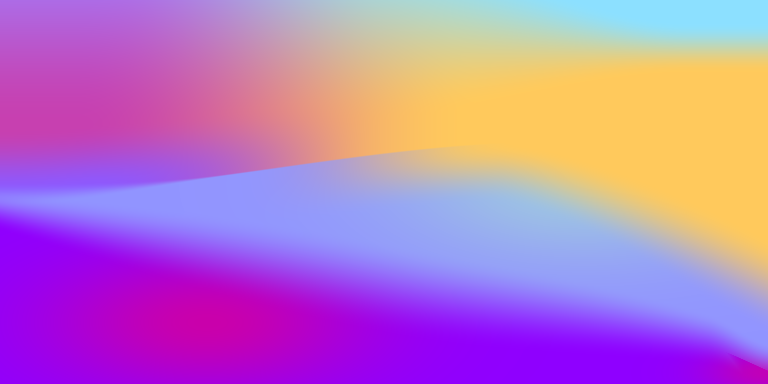
Write a Shadertoy shader that draws this background.

```glsl
const vec3 LILAC = vec3(0.63, 0.50, 1.00);
const vec3 CYAN = vec3(0.55, 0.88, 1.00);
const vec3 ORCHID = vec3(0.78, 0.25, 0.69);
const vec3 GOLD = vec3(1.00, 0.79, 0.36);
const vec3 HAZE = vec3(0.55, 0.35, 1.00);
const vec3 PERIWINKLE = vec3(0.57, 0.58, 1.00);
const vec3 AQUA = vec3(0.62, 0.78, 0.88);
const vec3 VIOLET = vec3(0.56, 0.00, 1.00);
const vec3 MAGENTA = vec3(0.79, 0.00, 0.67);

// Elliptical falloff, 1 at the center
float glow(vec2 p, vec2 center, vec2 radius) {
    vec2 q = (p - center) / radius;
    return exp(-dot(q, q));
}

// Height of the wave's upper edge
float ridgeHeight(float x) {
    float rise = 0.135 * smoothstep(0.0, 0.72, x);
    return 0.495 + rise - 1.2 * pow(max(x - 0.65, 0.0), 1.5);
}

// Height where the wave melts into the violet floor
float floorHeight(float x) {
    return 0.45 - 0.4 * x + 0.035 * smoothstep(0.5, 0.9, x)
         - 0.03 * smoothstep(0.92, 1.0, x);
}

vec3 skyColor(vec2 p, float ridge) {
    vec3 warm = mix(ORCHID, GOLD, smoothstep(0.1, 0.62, p.x));
    vec3 cool = mix(LILAC, CYAN, smoothstep(0.15, 0.5, p.x));
    float right = smoothstep(0.42, 0.9, p.x);
    float start = mix(-0.2, 0.06, right);
    float end = mix(0.33, 0.19, right);
    vec3 sky = mix(cool, warm, smoothstep(start, end, 1.0 - p.y));

    // Violet haze resting on the left of the ridge
    float haze = 1.0 - smoothstep(0.0, 0.17, p.y - ridge);
    return mix(sky, HAZE, haze * (1.0 - smoothstep(0.1, 0.5, p.x)));
}

// Wave coverage: crisp on the left, fading in with depth on the right
float waveMask(vec2 p, float ridge, float pixel) {
    float depth = ridge - p.y;
    float crisp = 1.0 - smoothstep(0.3, 0.68, p.x);
    float width = 0.15 + 0.1 * smoothstep(0.6, 1.0, p.x);
    float soft = mix(0.03, pixel, smoothstep(0.0, 0.3, p.x));
    float fade = mix(smoothstep(0.0, width, depth), 1.0, crisp);
    return fade * smoothstep(-soft, soft, depth);
}

float floorMask(vec2 p, float pixel) {
    float spread = 0.05 + 0.07 * sin(3.14159 * p.x);
    float height = floorHeight(p.x);
    float melt = 1.0 - smoothstep(height - spread, height + spread, p.y);

    // Sharp crest in the lower right corner
    float crest = 0.09 - 0.9 * max(p.x - 0.94, 0.0);
    float edge = 1.0 - smoothstep(-pixel, pixel, p.y - crest);
    return max(melt, edge * smoothstep(0.9, 0.97, p.x));
}

vec3 floorColor(vec2 p) {
    float pink = glow(p, vec2(0.27, 0.16), vec2(0.2, 0.17));
    float corner = glow(p, vec2(1.0, 0.03), vec2(0.08, 0.06));
    return mix(VIOLET, MAGENTA, max(pink, 0.85 * corner));
}

void mainImage(out vec4 fragColor, in vec2 fragCoord) {
    vec2 p = fragCoord / iResolution.xy;
    float pixel = 1.0 / iResolution.y;
    float ridge = ridgeHeight(p.x);

    // Sky, wave, then floor
    vec3 color = skyColor(p, ridge);
    float aqua = glow(p, vec2(0.76, 0.52), vec2(0.25, 0.2));
    color = mix(color, mix(PERIWINKLE, AQUA, aqua), waveMask(p, ridge, pixel));
    color = mix(color, floorColor(p), floorMask(p, pixel));
    fragColor = vec4(color, 1.0);
}
```
